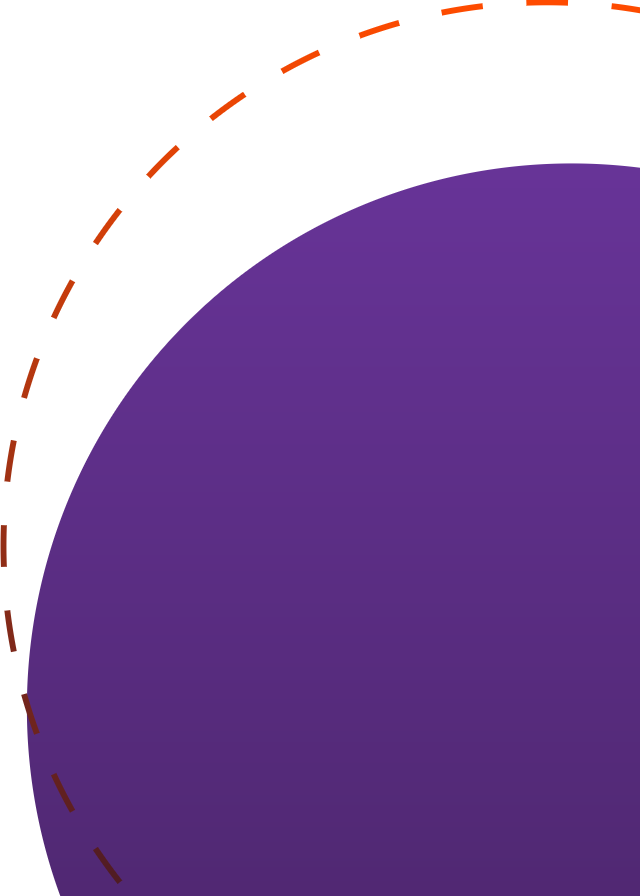
This background is drawn by a Shadertoy shader. Its source:

```glsl
const float TAU = 6.2831853;

// Lengths are fractions of the canvas height
const vec2  DISC_CENTER = vec2(0.6380, 0.2096);
const float DISC_RADIUS = 0.6080;
const vec2  RING_CENTER = vec2(0.6107, 0.3906);
const float RING_RADIUS = 0.6068;
const float RING_WIDTH  = 0.0066;
const float DASH_COUNT  = 40.0;
const float DASH_LENGTH = 0.0465;

const vec3 PAPER       = vec3(1.0);
const vec3 DISC_TOP    = vec3(0.405, 0.203, 0.595);
const vec3 DISC_BOTTOM = vec3(0.315, 0.157, 0.450);
const vec3 RING_TOP    = vec3(1.000, 0.295, 0.000);
const vec3 RING_BOTTOM = vec3(0.300, 0.105, 0.140);

// Antialiased coverage from a signed distance
float coverage(float dist) {
    return clamp(0.5 - dist * iResolution.y, 0.0, 1.0);
}

float discDistance(vec2 p) {
    return length(p - DISC_CENTER) - DISC_RADIUS;
}

// Each angular sector is folded onto one dash centred on its axis
float dashedRingDistance(vec2 p) {
    vec2 q = p - RING_CENTER;
    float sector = TAU / DASH_COUNT;
    float angle = atan(q.y, q.x);
    float localAngle = angle - sector * floor(angle / sector + 0.5);
    vec2 local = vec2(length(q) - RING_RADIUS, localAngle * RING_RADIUS);
    vec2 d = abs(local) - 0.5 * vec2(RING_WIDTH, DASH_LENGTH);
    return length(max(d, 0.0)) + min(max(d.x, d.y), 0.0);
}

void mainImage(out vec4 fragColor, in vec2 fragCoord) {
    vec2 p = fragCoord / iResolution.y;

    // Vertical gradients
    float discTop = DISC_CENTER.y + DISC_RADIUS;
    vec3 discColor = mix(DISC_BOTTOM, DISC_TOP, clamp(p.y / discTop, 0.0, 1.0));
    vec3 ringColor = mix(RING_BOTTOM, RING_TOP, p.y);

    // Disc below, dashes above
    vec3 color = mix(PAPER, discColor, coverage(discDistance(p)));
    color = mix(color, ringColor, coverage(dashedRingDistance(p)));

    fragColor = vec4(color, 1.0);
}
```
